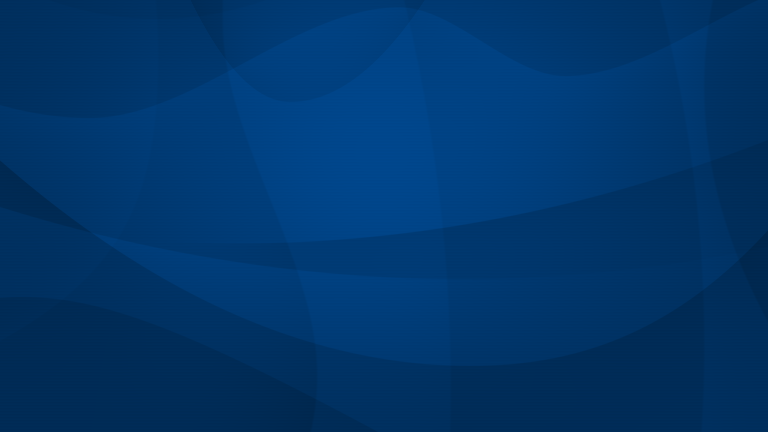
Write a Shadertoy shader that draws this background.

```glsl
// Deep blue backdrop of overlapping translucent folds around a soft central glow.
// Every fold is a smooth curve; one side of it is lightened or darkened, and
// that tint fades with distance from the edge. Fine horizontal lines lie on top.

const vec3  BLUE_TINT     = vec3(0.0, 0.502, 1.0);
const float BASE_LIGHT    = 0.355;
const float GLOW_LIGHT    = 0.19;
const vec2  GLOW_CENTRE   = vec2(0.50, 0.62);
const vec2  GLOW_SIZE     = vec2(0.34, 0.53);
const float EDGE_SOFTNESS = 0.002;
const float LINE_COUNT    = 144.0;
const float LINE_STRENGTH = 0.006;
const float TAU           = 6.2831853;

float square(float x) { return x * x; }

// Tint on the positive side of an edge, fading over the given reach.
float fold(float dist, float tint, float reach) {
    float side = smoothstep(-EDGE_SOFTNESS, EDGE_SOFTNESS, dist);
    return tint * side * exp(-max(dist, 0.0) / reach);
}

// Parabola with separate curvatures left and right of its turning point.
float bowl(float x, vec2 turn, float leftBend, float rightBend) {
    float dx = x - turn.x;
    return turn.y + dx * dx * (dx < 0.0 ? leftBend : rightBend);
}

// Long wave with two troughs and one crest.
float upperWave(float x) {
    return 0.727 + 2.2 * square(max(0.117 - x, 0.0))
         + 0.256 * smoothstep(0.117, 0.52, x)
         - 0.159 * smoothstep(0.52, 0.736, x)
         + 0.228 * smoothstep(0.736, 1.1, x);
}

// Deep sweep whose right end curls upward.
float lowerSweep(float x) {
    float dx = x - 0.612;
    return 0.153 + dx * dx * (1.27 + 2.1 * max(dx, 0.0));
}

// Rounded hill with an almost straight slope.
float cornerHill(float x) {
    return 0.5325 - sqrt(0.0484 + 1.1 * square(x - 0.03));
}

float horizontalFolds(vec2 p) {
    float light = fold(upperWave(p.x) - p.y, 0.045, 0.16);
    light += fold(p.y - bowl(p.x, vec2(0.378, 0.764), 14.0, 7.7), -0.04, 0.18);
    light += fold(p.y - bowl(p.x, vec2(0.205, 0.956), 2.2, 2.2), -0.015, 0.20);

    // The rising arc dissolves toward the left and softens at the right.
    float arcFade = smoothstep(0.18, 0.50, p.x) * (1.0 - 0.55 * smoothstep(0.6, 1.0, p.x));
    float risingArc = bowl(p.x, vec2(0.31, 0.4365), 0.5, 0.503);
    light += arcFade * fold(risingArc - p.y, -0.075, 0.22);

    // The shallow band dissolves toward the right.
    float bandFade = 1.0 - 0.8 * smoothstep(0.40, 0.75, p.x);
    float shallowBand = bowl(p.x, vec2(0.60, 0.354), 0.464, 0.464);
    light += bandFade * fold(shallowBand - p.y, 0.05, 0.25);

    // The deep sweep is heaviest at its left end.
    float sweepTint = mix(-0.08, -0.055, smoothstep(0.05, 0.30, p.x));
    light += fold(lowerSweep(p.x) - p.y, sweepTint, 0.30);
    light += fold(cornerHill(p.x) - p.y, -0.04, 0.40);
    return light;
}

float verticalFolds(vec2 p) {
    float leftCurtain = 0.413 - 0.123 * smoothstep(0.13, 0.95, p.y)
                      - 0.5 * square(max(0.13 - p.y, 0.0));
    float middleCurtain = 0.587 - 0.075 * square(p.y - 0.1);
    float rightCurtain = 0.917 - 0.09 * square(p.y - 0.2);
    float rightRim = 0.917 + 0.28 * square(p.y - 0.8);
    float drop = square(p.y - 0.87);
    float leftRim = 0.206 - 0.17 * drop - 0.7 * drop * drop;

    float light = fold(leftCurtain - p.x, -0.035, 0.14);
    light += fold(p.x - middleCurtain, -0.025, 0.15);
    light += fold(p.x - rightCurtain, 0.03, 0.10);
    light += fold(p.x - rightRim, -0.035, 0.20);
    light += fold(leftRim - p.x, 0.015, 0.10);
    return light;
}

void mainImage(out vec4 fragColor, in vec2 fragCoord) {
    vec2 p = fragCoord / iResolution.xy;

    // Central glow
    vec2 fromGlow = (p - GLOW_CENTRE) / GLOW_SIZE;
    float light = BASE_LIGHT + GLOW_LIGHT * exp(-dot(fromGlow, fromGlow));

    // Translucent folds
    light += horizontalFolds(p) + verticalFolds(p);

    // Fine line texture
    light += LINE_STRENGTH * sin(TAU * LINE_COUNT * p.y);

    fragColor = vec4(BLUE_TINT * max(light, 0.0), 1.0);
}
```
